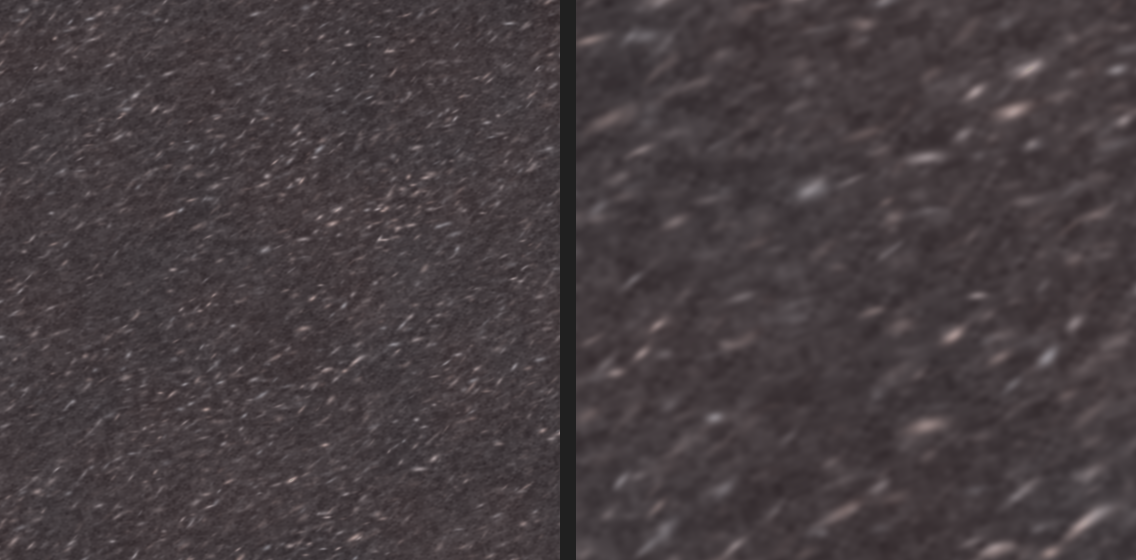
Left, the full canvas; right, a detail of the centre.
Reproduce this texture procedurally as a WebGL 1 fragment shader.

```glsl
precision highp float;
// Dark, warm grey grained surface with short pale flecks leaning up to the right.
// Jittered cells scatter soft elongated flecks, steep noise bands gather them
// into broken chains, and stretched value noise gives the fine mottling below.

uniform vec2 u_resolution;

float hash(vec2 p) {
  vec3 q = fract(vec3(p.xyx) * 0.1031);
  q += dot(q, q.yzx + 33.33);
  return fract((q.x + q.y) * q.z);
}

float noise(vec2 p) {
  vec2 i = floor(p);
  vec2 f = fract(p);
  f = f * f * (3.0 - 2.0 * f);
  return mix(mix(hash(i), hash(i + vec2(1.0, 0.0)), f.x),
             mix(hash(i + vec2(0.0, 1.0)), hash(i + vec2(1.0, 1.0)), f.x), f.y);
}

// Coordinates along and across a direction given by its angle.
vec2 turn(vec2 p, float angle) {
  float c = cos(angle);
  float s = sin(angle);
  return vec2(c * p.x + s * p.y, c * p.y - s * p.x);
}

// Steep, narrow bands where flecks are brighter.
float chains(vec2 p) {
  vec2 q = turn(p, 0.84);
  float band = noise(q * vec2(6.0, 38.0) + 70.0);
  float patches = noise(p * 8.0 + 31.0);
  return 0.25 + 1.05 * smoothstep(0.25, 0.8, band) + 0.6 * (patches - 0.4);
}

// Sum of tinted flecks from one grid of jittered cells.
vec3 flecks(vec2 p, float cells, float seed) {
  vec2 g = p * cells;
  vec2 home = floor(g);
  vec3 light = vec3(0.0);
  for (int y = -1; y <= 1; y++) {
    for (int x = -1; x <= 1; x++) {
      vec2 cell = home + vec2(float(x), float(y));
      vec2 key = cell + seed;
      vec2 center = cell + vec2(hash(key + 3.7), hash(key + 19.3));
      float angle = mix(0.05, 0.9, hash(key + 41.9));
      vec2 d = turn(g - center, angle);
      d.y += 0.25 * d.x * d.x * (hash(key + 87.1) - 0.5);
      vec2 size = vec2(mix(0.22, 0.46, hash(key + 53.3)),
                       mix(0.11, 0.17, hash(key + 67.7)));
      float shape = exp(-dot(d / size, d / size));
      float power = 0.034 + 0.2 * pow(hash(key + 101.3), 5.0);
      vec3 tint = mix(vec3(0.95, 1.0, 1.04), vec3(1.13, 0.97, 0.9),
                      hash(key + 127.9));
      light += tint * shape * power * chains(center / cells);
    }
  }
  return light;
}

void main() {
  vec2 p = gl_FragCoord.xy / min(u_resolution.x, u_resolution.y);

  // Ground: leaning mottling plus a finer, nearly round grain.
  float mottle = noise(turn(p, 0.5) * vec2(62.0, 125.0) + 11.0) - 0.5;
  float grain = noise(turn(p, 0.3) * vec2(180.0, 230.0) + 57.0) - 0.5;
  vec3 color = vec3(0.253, 0.223, 0.233) + 0.062 * mottle + 0.054 * grain;

  // Broad steep streaks and soft patches of light and shade.
  float streak = noise(turn(p, 0.8) * vec2(5.0, 20.0) + 23.0) - 0.5;
  float shade = noise(p * 6.0 + 91.0) - 0.5;
  color += 0.018 * streak + 0.014 * shade;

  // Slow drift between reddish and bluish grey.
  float drift = noise(p * 11.0 + 5.0) - 0.5;
  color += drift * vec3(0.008, -0.003, -0.006);

  for (int i = 0; i < 3; i++) {
    float layer = float(i);
    color += flecks(p + 0.37 * layer, 36.0 + 7.0 * layer, 211.0 * layer + 9.0);
  }

  gl_FragColor = vec4(min(color, vec3(0.66, 0.61, 0.59)), 1.0);
}
```
